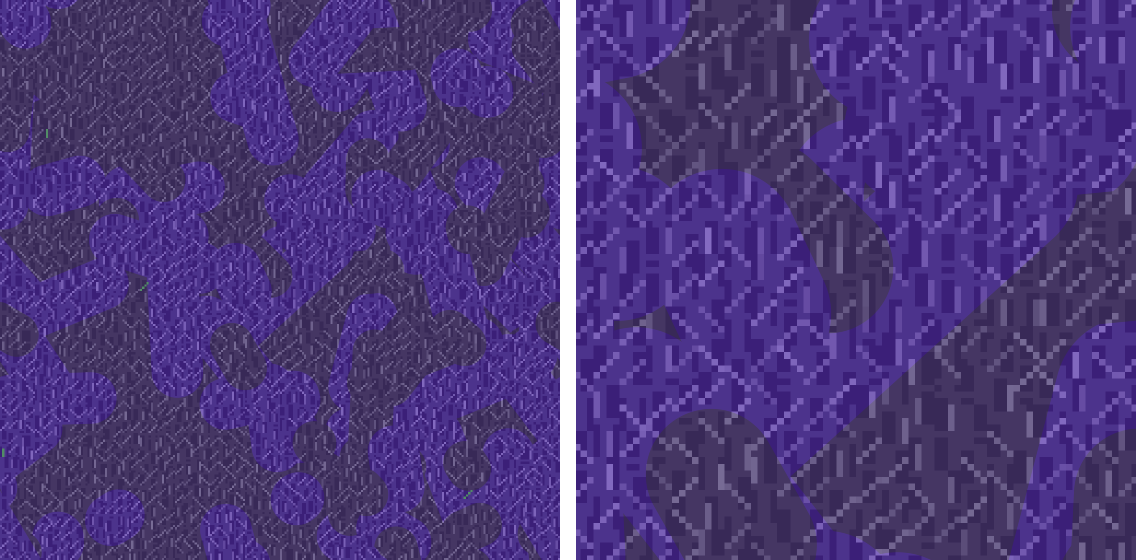
Left, the full canvas; right, a detail of the centre.
Write a Shadertoy shader that draws this pattern.

```glsl
// Two-tone camouflage of round-capped patches over a fine woven, grass-like grain.

float hash(vec2 p) {
    return fract(sin(dot(p, vec2(127.1, 311.7))) * 43758.5453);
}

// Distance to a segment of given half extent, centred on the origin
float segmentDistance(vec2 p, vec2 halfExtent) {
    float along = dot(p, halfExtent) / (dot(halfExtent, halfExtent) + 1e-6);
    return length(p - halfExtent * clamp(along, -1.0, 1.0));
}

// Violet coverage after painting violet and dusk capsules in turn
float violetMask(vec2 p, float pixel) {
    float mask = 0.0;
    for (int i = 0; i < 120; i++) {
        float id = float(i);
        float violet = mod(id, 2.0);
        vec2 centre = vec2(hash(vec2(id, 1.3)), hash(vec2(id, 7.9)));
        float angle = 6.2832 * hash(vec2(id, 4.1));
        float size = hash(vec2(id, 9.7));
        vec2 halfExtent = vec2(cos(angle), sin(angle)) * size * size * mix(0.10, 0.16, violet);
        vec2 local = fract(p - centre + 0.5) - 0.5;
        float d = segmentDistance(local, halfExtent) - mix(0.039, 0.046, violet);
        mask = mix(mask, violet, 1.0 - smoothstep(-0.6 * pixel, 0.6 * pixel, d));
    }
    return mask;
}

// Grain on a 256-step grid: x = shadow, y = highlight, z = green fleck
vec3 grain(vec2 p) {
    vec2 texel = floor(p * 256.0);
    float column = floor(texel.x / 4.0);
    texel.y += floor(6.0 * hash(vec2(column, 3.7)));
    vec2 cell = vec2(column, floor(texel.y / 6.0));
    vec2 local = mod(texel, vec2(4.0, 6.0));

    // One short stroke per cell: rising, upright or falling
    float kind = hash(cell + 0.5);
    float slope = kind < 0.5 ? 1.0 : (kind < 0.8 ? 0.0 : -1.0);
    float bottom = floor(2.5 * hash(cell + 11.2));
    float start = slope > 0.5 ? 0.0 : (slope < -0.5 ? 3.0 : floor(4.0 * hash(cell + 5.3)));
    float rise = local.y - bottom;
    float onStroke = step(0.0, rise) * step(rise, 3.5)
                   * step(abs(local.x - start - slope * rise), 0.5);
    float highlight = onStroke * step(hash(cell + 2.9), 0.92)
                    * mix(0.65, 1.25, hash(cell + 8.4));

    // Upright shadow beside the stroke
    float shadowLeft = floor(4.0 * hash(cell + 6.6));
    float shadow = step(mod(local.x - shadowLeft, 4.0), 1.5)
                 * step(mod(local.y - bottom, 6.0), 4.5);
    float fleck = onStroke * step(0.994, hash(cell + 17.1));
    return vec3(shadow, highlight, fleck);
}

vec3 shade(vec3 base, vec3 dark, vec3 light, vec3 g) {
    return mix(mix(base, dark, g.x), light, g.y);
}

void mainImage(out vec4 fragColor, in vec2 fragCoord) {
    float pixel = 1.0 / min(iResolution.x, iResolution.y);
    float mask = violetMask(fragCoord * pixel, pixel);

    // Average four samples of the grain so that it stays clean at any size
    vec3 color = vec3(0.0);
    for (int i = 0; i < 4; i++) {
        vec2 offset = vec2(i % 2, i / 2) * 0.5 - 0.25;
        vec3 g = grain((fragCoord + offset) * pixel);
        vec3 dusk = shade(vec3(0.27, 0.21, 0.39), vec3(0.22, 0.16, 0.34), vec3(0.42, 0.37, 0.54), g);
        vec3 violet = shade(vec3(0.30, 0.20, 0.55), vec3(0.23, 0.12, 0.47), vec3(0.46, 0.36, 0.70), g);
        color += 0.25 * mix(mix(dusk, violet, mask), vec3(0.32, 0.55, 0.40), g.z);
    }
    fragColor = vec4(color, 1.0);
}
```
